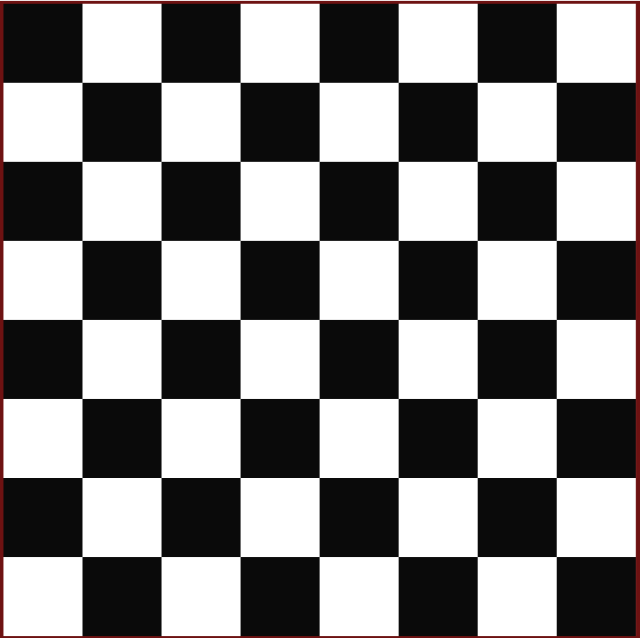
This pattern is drawn by a WebGL 1 fragment shader. Its source:

```glsl
precision highp float;
// Eight by eight black and white checkerboard inside a thin dark red frame.

uniform vec2 u_resolution;

// Lengths are fractions of the canvas width.
const float CELLS = 8.0;
const float CELL_SIZE = 0.1235;
const vec2 BOARD_MIN = vec2(0.0054, 0.0030);
const float FRAME_TOP = 0.9955;
const float RIGHT_GAP = 0.0005;

const vec3 WHITE = vec3(1.0);
const vec3 BLACK = vec3(0.04);
const vec3 FRAME_RED = vec3(0.43, 0.07, 0.07);

// Signed distance to the nearest cell edge, positive in even cells.
vec2 cellEdgeDistance(vec2 cell) {
  return 0.5 - abs(mod(cell + 0.5, 2.0) - 1.0);
}

// Smoothed coverage of an axis-aligned rectangle.
float boxCoverage(vec2 p, vec2 lower, vec2 upper, float pixel) {
  vec2 inside = min(p - lower, upper - p);
  vec2 cover = clamp(inside / pixel + 0.5, 0.0, 1.0);
  return cover.x * cover.y;
}

// Smoothed checkerboard: 1 on light cells, 0 on dark cells.
float checker(vec2 cell, float pixel) {
  vec2 side = clamp(2.0 * cellEdgeDistance(cell) / pixel, -1.0, 1.0);
  return 0.5 + 0.5 * side.x * side.y;
}

void main() {
  float pixel = 1.0 / u_resolution.x;
  vec2 p = gl_FragCoord.xy * pixel;
  vec2 boardMax = BOARD_MIN + CELLS * CELL_SIZE;

  // Frame, with a hairline of white above it.
  float frame = clamp((FRAME_TOP - p.y) / pixel + 0.5, 0.0, 1.0);
  vec3 color = mix(WHITE, FRAME_RED, frame);

  // Board, with a faint light gap along its right side.
  vec2 gapMax = boardMax + vec2(RIGHT_GAP, 0.0);
  color = mix(color, WHITE, boxCoverage(p, vec2(boardMax.x, BOARD_MIN.y), gapMax, pixel) * RIGHT_GAP / pixel);
  vec2 cell = (p - BOARD_MIN) / CELL_SIZE;
  vec3 squares = mix(BLACK, WHITE, checker(cell, pixel / CELL_SIZE));

  // Outer board edges must not blend into the neighbouring repeat.
  vec2 innerCell = clamp(cell, 0.5, CELLS - 0.5);
  vec2 edgeCell = mix(cell, innerCell, step(0.5, abs(cell - innerCell) + 0.01));
  squares = mix(BLACK, WHITE, checker(edgeCell, pixel / CELL_SIZE));
  color = mix(color, squares, boxCoverage(p, BOARD_MIN, boardMax, pixel));

  gl_FragColor = vec4(color, 1.0);
}
```
